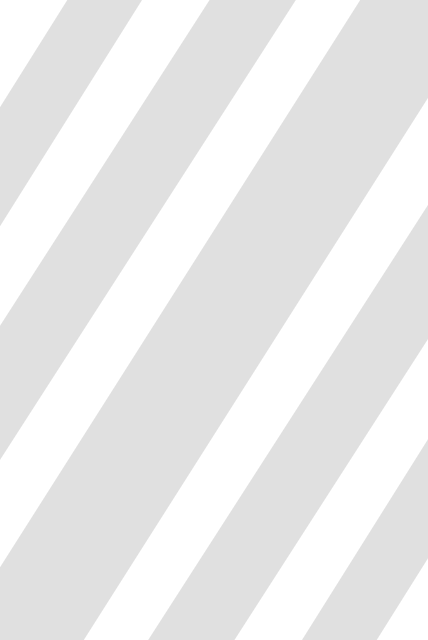
A WebGL 2 fragment shader for this pattern:

```glsl
#version 300 es
precision highp float;

uniform vec2 u_resolution;
out vec4 outColor;

const vec3 WHITE = vec3(1.0);
const vec3 GREY = vec3(0.878);

// Band properties, ordered from the middle band outwards, in canvas widths
const vec3 OFFSETS = vec3(0.0, 0.4092, 0.7435);
const vec3 HALF_WIDTHS = vec3(0.1518, 0.1008, 0.0873);
const vec3 LEANS = vec3(0.633, 0.6412, 0.6258);
const float SHIFT = 0.0187;
const float ASPECT = 1.5;

// Signed distance to a slanted band; lean is the run in x per unit of y
float bandDistance(vec2 p, float center, float halfWidth, float lean) {
    float across = abs(p.x - lean * p.y - center) - halfWidth;
    return across / sqrt(1.0 + lean * lean);
}

// Antialiased coverage of a shape from its signed distance
float coverage(float dist, float pixel) {
    return clamp(0.5 - dist / pixel, 0.0, 1.0);
}

// Five bands, mirrored about the middle one
float bands(vec2 p, float pixel) {
    float mask = 0.0;
    for (int k = -2; k <= 2; k++) {
        int ring = abs(k);
        float center = SHIFT + sign(float(k)) * OFFSETS[ring];
        float dist = bandDistance(p, center, HALF_WIDTHS[ring], LEANS[ring]);
        mask = max(mask, coverage(dist, pixel));
    }
    return mask;
}

void main() {
    // Centered coordinates, one unit per canvas width
    vec2 p = (gl_FragCoord.xy / u_resolution - 0.5) * vec2(1.0, ASPECT);
    float pixel = 1.0 / u_resolution.x;
    outColor = vec4(mix(WHITE, GREY, bands(p, pixel)), 1.0);
}
```
